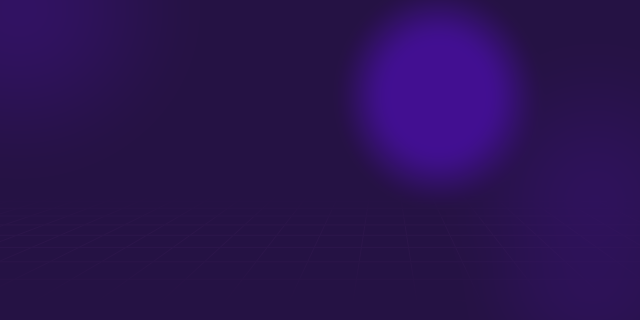
Give the GLSL for this background, as a WebGL 2 fragment shader.

```glsl
#version 300 es
precision highp float;

uniform vec2 u_resolution;
out vec4 fragColor;

#define BASE_COLOR vec3(0.146, 0.069, 0.266)
#define ORB_COLOR vec3(0.257, 0.060, 0.570)
#define HAZE_COLOR vec3(0.193, 0.069, 0.385)
#define GRID_COLOR vec3(0.320, 0.170, 0.430)
#define ORB_CENTER vec2(1.370, 0.700)
#define ORB_RADII vec2(0.320, 0.345)
#define VANISHING_POINT vec2(1.203, 0.700)
#define ROW_DENSITY 5.43
#define COLUMN_SPACING 0.311
#define LINE_WIDTH 0.0026
#define GRID_STRENGTH 0.22

// Soft elliptical glow: one at the center, zero at the given radii
float haze(vec2 p, vec2 center, vec2 radii) {
    float d = length((p - center) / radii);
    return 1.0 - smoothstep(0.0, 1.0, d);
}

// Glow with a flat core and a blurred rim
float orb(vec2 p) {
    float d = length((p - ORB_CENTER) / ORB_RADII);
    return 1.0 - smoothstep(0.45, 1.06, d);
}

// Coverage of the nearest integer line; slope is cells per canvas unit
float gridLine(float cell, float slope, float pixel) {
    float d = abs(fract(cell + 0.5) - 0.5) / slope;
    float coverage = clamp((0.5 * (LINE_WIDTH + pixel) - d) / pixel, 0.0, 1.0);
    return coverage * min(1.0, LINE_WIDTH / pixel);
}

// Floor grid in perspective, faded toward the horizon and the viewer
float floorGrid(vec2 p, float pixel) {
    float drop = max(VANISHING_POINT.y - p.y, 0.05);
    float row = ROW_DENSITY / drop - 0.48;
    float rowSlope = ROW_DENSITY / (drop * drop);
    float side = (p.x - VANISHING_POINT.x) / drop;
    float column = side / COLUMN_SPACING + 0.5;
    float columnSlope = length(vec2(1.0, side)) / (drop * COLUMN_SPACING);

    float rows = gridLine(row, rowSlope, pixel);
    float columns = gridLine(column, columnSlope, pixel);
    float farFade = 1.0 - smoothstep(0.27, 0.40, p.y);
    float nearFade = smoothstep(0.03, 0.25, p.y);
    float sideFade = 1.0 - 0.5 * smoothstep(1.45, 2.0, p.x);
    return max(rows, 0.8 * columns) * farFade * nearFade * sideFade;
}

void main() {
    vec2 p = gl_FragCoord.xy / u_resolution.y;
    p.x *= 2.0 * u_resolution.y / u_resolution.x;
    float pixel = 1.0 / u_resolution.y;

    // Broad background haze
    vec3 color = BASE_COLOR;
    color = mix(color, HAZE_COLOR, haze(p, vec2(0.06, 0.97), vec2(0.62, 0.58)));
    color = mix(color, HAZE_COLOR, 0.75 * haze(p, vec2(1.86, 0.37), vec2(0.52, 0.55)));
    color = mix(color, HAZE_COLOR, 0.45 * haze(p, vec2(1.85, 0.05), vec2(0.45, 0.30)));

    // Main light and floor
    color = mix(color, ORB_COLOR, orb(p));
    color = mix(color, GRID_COLOR, GRID_STRENGTH * floorGrid(p, pixel));

    fragColor = vec4(color, 1.0);
}
```
